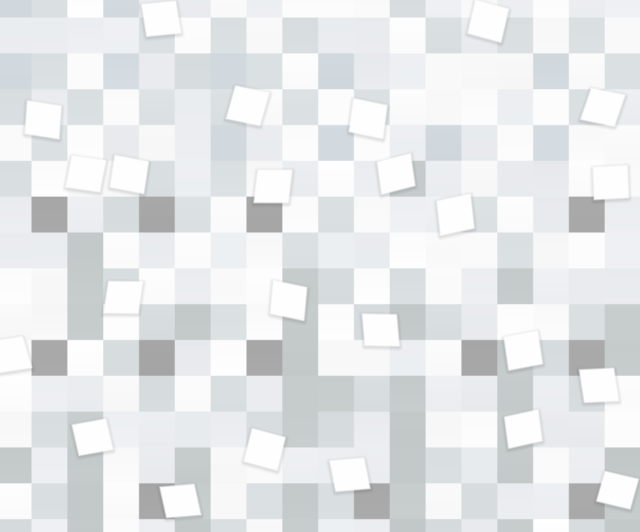
Reproduce this background procedurally as a Shadertoy shader.

```glsl
// A pale mosaic of square cells, cool white above and greyer below,
// with loose white paper squares scattered over it, each with a soft shadow.
// Cells get tones from hashed row and column rules; squares sit on a jittered grid.

const float ROWS = 14.85;                  // cells over the canvas height
const vec2 GRID_SHIFT = vec2(0.12, 0.51);  // cut-off part of the first cells
const vec2 SITES = vec2(6.0, 4.0);         // loose squares across and down

const vec3 WHITE = vec3(0.98);
const vec3 MIST = vec3(0.92, 0.93, 0.94);
const vec3 HAZE = vec3(0.85, 0.87, 0.88);
const vec3 SILVER = vec3(0.77, 0.79, 0.79);
const vec3 GREY = vec3(0.66);

float hash(vec2 p, float seed) {
    vec3 q = fract(vec3(p.xyx + seed * 7.31) * vec3(0.1031, 0.1030, 0.0973));
    q += dot(q, q.yzx + 33.33);
    return fract((q.x + q.y) * q.z);
}

// Tone of one cell; column and row count from the upper left.
vec3 cellTone(vec2 cell) {
    float chance = hash(cell, 1.0);
    float column = mod(cell.x, 3.0);
    float lower = step(8.5, cell.y);

    // Dark accents on every third column and fourth row
    bool accent = column == 1.0 && mod(cell.y, 4.0) == 2.0 && cell.y > 5.0;
    if (accent && chance < 0.82) return GREY;

    // Silver columns grow dense towards the bottom
    float silverChance = column == 2.0 ? mix(0.3, 0.72, lower) : 0.08 * lower;
    if (cell.y > 4.0 && chance < silverChance) return SILVER;

    // Cool accents near the top
    bool cool = column == 0.0 && mod(cell.y, 2.0) == 0.0 && cell.y < 5.0;
    if (cool && chance < 0.75) return HAZE - vec3(0.03, 0.02, 0.01);

    // Light tones lean towards a checkerboard
    float pick = mix(hash(cell, 2.0), mod(cell.x + cell.y, 2.0), 0.3);
    return pick < 0.444 ? WHITE : pick < 0.72 ? MIST : HAZE;
}

// Cell tone with slight wear: an uneven level and a faint vertical fade.
vec3 cellColor(vec2 cell, vec2 g) {
    float level = (hash(cell, 3.0) - 0.5) * 0.025;
    float fade = (hash(cell, 4.0) - 0.5) * 0.03 * (g.y - cell.y - 0.5);
    return cellTone(cell) + level + fade;
}

// Blends the four cells around the nearest grid corner for smooth edges.
vec3 mosaic(vec2 g, float pixel) {
    vec2 corner = floor(g + 0.5);
    vec2 w = clamp((g - corner) / max(pixel, 0.04) + 0.5, 0.0, 1.0);
    vec3 upper = mix(cellColor(corner - 1.0, g), cellColor(corner - vec2(0, 1), g), w.x);
    vec3 under = mix(cellColor(corner - vec2(1, 0), g), cellColor(corner, g), w.x);
    return mix(upper, under, w.y);
}

float boxDistance(vec2 p, vec2 halfSize) {
    vec2 d = abs(p) - halfSize;
    return length(max(d, 0.0)) + min(max(d.x, d.y), 0.0);
}

// Distance to a turned and slightly skewed square.
float paperDistance(vec2 p, float angle, float skew, vec2 halfSize) {
    float c = cos(angle), s = sin(angle);
    p = mat2(c, -s, s, c) * p;
    p.x += skew * p.y;
    return boxDistance(p, halfSize - 0.02) - 0.02;
}

// Lays one loose square and its shadow over the color below.
vec3 layPaper(vec3 color, vec2 g, vec2 site, vec2 spacing, float pixel) {
    vec2 jitter = vec2(hash(site, 5.0), hash(site, 6.0)) - 0.5;
    vec2 center = GRID_SHIFT + (site + 0.5 + 0.85 * jitter) * spacing;
    float angle = (hash(site, 7.0) - 0.5) * 0.55;
    float skew = (hash(site, 8.0) - 0.5) * 0.3;
    vec2 halfSize = vec2(0.49, 0.44 + 0.05 * hash(site, 9.0));

    vec2 p = g - center;
    float shade = paperDistance(p - vec2(0.0, 0.035), angle, skew, halfSize);
    color *= 1.0 - 0.12 * (1.0 - smoothstep(-0.03, 0.12, shade));

    float d = paperDistance(p, angle, skew, halfSize);
    float edge = max(pixel, 0.04);
    return mix(color, vec3(0.995), 1.0 - smoothstep(-edge, edge, d));
}

void mainImage(out vec4 fragColor, in vec2 fragCoord) {
    // Grid units with the row axis pointing down
    vec2 p = fragCoord / iResolution.y;
    vec2 g = vec2(p.x, 1.0 - p.y) * ROWS + GRID_SHIFT;
    float pixel = ROWS / iResolution.y;

    vec3 color = mosaic(g, pixel);

    // Loose squares
    vec2 spacing = ROWS * vec2(iResolution.x / iResolution.y, 1.0) / SITES;
    for (float row = 0.0; row < SITES.y; row++) {
        for (float column = 0.0; column < SITES.x; column++) {
            color = layPaper(color, g, vec2(column, row), spacing, pixel);
        }
    }
    fragColor = vec4(clamp(color, 0.0, 1.0), 1.0);
}
```
